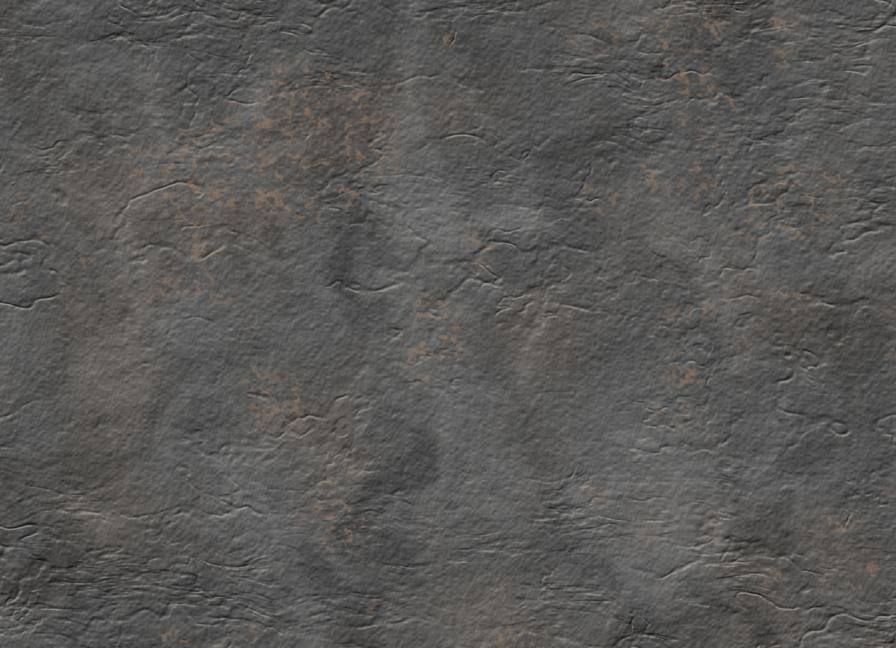
This texture is drawn by a WebGL 2 fragment shader. Its source:

```glsl
#version 300 es
precision highp float;
// Weathered charcoal plaster: cloudy grey stains over a grainy, creased skin.
// Creases are contour lines of warped fractal noise, lit as relief from above;
// worn patches let small copper flecks show along their finest ridges.
#define BASE_GREY 0.348
#define CLOUD_CONTRAST 0.15
#define STAIN_CONTRAST 0.17
#define RELIEF_STRENGTH 0.25
#define RELIEF_STEP 0.0025
#define GRAIN_SCALE 135.0
#define GRAIN_DEPTH 0.50
#define CRACK_DEPTH 0.85
#define STRATA_DEPTH 0.70
#define COPPER_AMOUNT 0.55
#define COPPER_COLOR vec3(0.62, 0.49, 0.39)
#define CREST_COLOR vec3(0.62, 0.57, 0.50)

uniform vec2 u_resolution;
out vec4 fragColor;

float hash(vec2 cell) {
  return fract(sin(dot(cell, vec2(127.1, 311.7))) * 43758.5);
}

float noise(vec2 p) {
  vec2 cell = floor(p), f = fract(p);
  vec2 u = f * f * (3.0 - 2.0 * f);
  float low = mix(hash(cell), hash(cell + vec2(1, 0)), u.x);
  float high = mix(hash(cell + vec2(0, 1)), hash(cell + vec2(1, 1)), u.x);
  return mix(low, high, u.y);
}

// Fractal noise, normalised to 0..1
float fbm(vec2 p, int octaves) {
  float sum = 0.0, weight = 0.0, amplitude = 0.5;
  for (int i = 0; i < octaves; i++) {
    sum += amplitude * noise(p);
    weight += amplitude;
    p = mat2(0.8, 0.6, -0.6, 0.8) * p * 2.03 + 7.3;
    amplitude *= 0.55;
  }
  return sum / weight;
}

// Thin line along the middle contour of fractal noise
float crease(vec2 p, float width) {
  float d = (fbm(p, 4) - 0.5) / width;
  return exp(-d * d);
}

// Strata gather towards the top and bottom edges
float edgeBand(vec2 p) {
  return smoothstep(0.15, 0.42, abs(p.y - 0.5 + 0.2 * (noise(p * 3.0) - 0.5)));
}

float surfaceHeight(vec2 p) {
  vec2 warp = vec2(noise(p * 14.0 + 3.0), noise(p * 14.0 + 41.0)) - 0.5;
  vec2 bent = p + 0.03 * warp;

  // Long wandering cracks and shorter folds, broken into runs
  float crackMask = smoothstep(0.46, 0.64, fbm(p * 7.0 + 17.0, 4));
  float cracks = crease(bent * vec2(7.0, 12.0) + 5.0, 0.030) * crackMask;
  float foldMask = smoothstep(0.46, 0.64, fbm(p * 9.0 + 63.0, 4));
  cracks += 0.75 * crease(bent * vec2(15.0, 21.0) + 23.0, 0.050) * foldMask;

  // Fine, nearly level strata
  float strataMask = smoothstep(0.40, 0.62, fbm(p * vec2(8.0, 18.0) + 80.0, 4));
  float strata = crease(bent * vec2(11.0, 42.0) + 51.0, 0.085) * strataMask;

  // Grain and shallow lumps
  float grain = noise(p * GRAIN_SCALE) + 0.7 * noise(p * GRAIN_SCALE * 1.9 + 9.0);
  float lumps = fbm(bent * vec2(32.0, 46.0), 3);
  return GRAIN_DEPTH * grain + 0.9 * lumps - CRACK_DEPTH * cracks
       - STRATA_DEPTH * strata * mix(0.2, 1.0, edgeBand(p));
}

void main() {
  vec2 p = gl_FragCoord.xy / u_resolution.y;

  // Cloudy stains, large and small
  vec2 drift = vec2(fbm(p * 6.0 + 11.0, 4), fbm(p * 6.0 + 29.0, 4)) - 0.5;
  float clouds = fbm(p * vec2(5.5, 4.8) + 2.0 * drift, 5) - 0.5;
  float stains = fbm(p * vec2(15.0, 13.0) + 5.0 * drift + 37.0, 5) - 0.5;
  float tone = BASE_GREY + CLOUD_CONTRAST * clouds + STAIN_CONTRAST * stains;
  tone -= 0.012 * edgeBand(p);

  // Relief lit from the upper left
  vec2 toLight = RELIEF_STEP * normalize(vec2(-0.45, 1.0));
  float relief = surfaceHeight(p) - surfaceHeight(p + toLight);
  float shade = RELIEF_STRENGTH * clamp(relief, -0.7, 0.7);
  float warmth = fbm(p * 6.0 + 90.0, 4);
  vec3 tint = mix(vec3(1.0, 1.0, 0.995), vec3(1.035, 1.0, 0.965),
                  smoothstep(0.45, 0.70, warmth));
  vec3 color = (tone + shade) * tint;

  // Pale worn crests
  float crest = smoothstep(0.20, 0.60, relief);
  color = mix(color, CREST_COLOR, 0.35 * crest);

  // Copper flecks inside worn patches
  float worn = smoothstep(0.53, 0.68, fbm(p * vec2(7.5, 8.5) + 131.0, 4));
  float fleck = crease(p * vec2(42.0, 52.0) + 71.0, 0.07);
  fleck *= smoothstep(0.35, 0.75, noise(p * 150.0 + 19.0));
  color = mix(color, COPPER_COLOR, COPPER_AMOUNT * worn * fleck);

  fragColor = vec4(clamp(color, 0.0, 1.0), 1.0);
}
```
